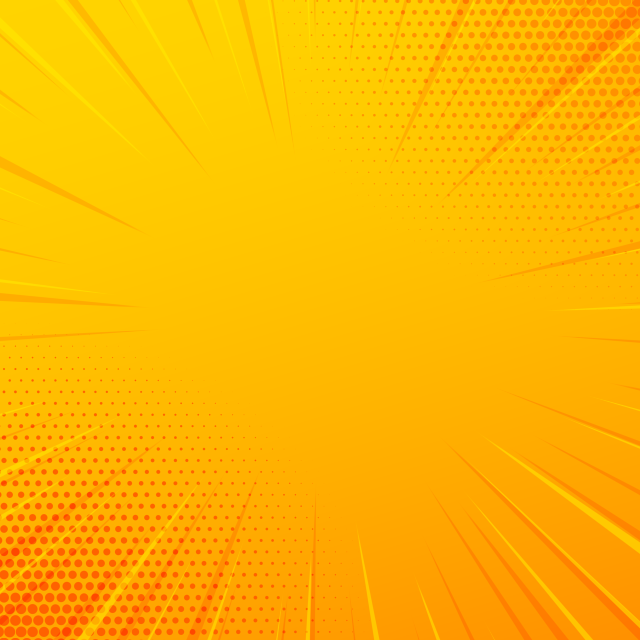
This background is drawn by a Shadertoy shader. Its source:

```glsl
#define DOT_CELLS 56.0
#define DOT_REACH vec2(0.60, 0.51)
#define DARK_RAYS 46.0
#define LIGHT_RAYS 38.0
#define SHADE_DEPTH 0.10
#define LIGHT_MIX 0.55
#define TOP_COLOR vec3(1.0, 0.83, 0.0)
#define BOTTOM_COLOR vec3(1.0, 0.565, 0.0)
#define PALE_DOT vec3(1.0, 0.54, 0.0)
#define DEEP_DOT vec3(1.0, 0.35, 0.0)
#define RAY_COLOR vec3(1.0, 0.92, 0.0)

const float TAU = 6.2831853;

float hash(float cell, float seed) {
    return fract(sin(cell * 12.9898 + seed * 78.233) * 43758.5453);
}

// Staggered dots that shrink with distance from a corner
float halftone(vec2 uv, vec2 corner, vec2 phase, float pixel) {
    vec2 grid = vec2(uv.x, 1.0 - uv.y) * DOT_CELLS - phase;
    grid.x += 0.5 * mod(floor(grid.y + 0.5), 2.0);
    vec2 offset = fract(grid + 0.5) - 0.5;
    vec2 center = uv - offset * vec2(1.0, -1.0) / DOT_CELLS;
    float size = max(0.0, 1.0 - length((center - corner) / DOT_REACH));
    float edge = (length(offset) - 0.5 * size) / DOT_CELLS;
    return smoothstep(0.7 * pixel, -0.7 * pixel, edge) * smoothstep(0.0, 0.12, size);
}

// Jittered angular cells, each holding one wedge that points inward
float rays(vec2 p, float count, float seed, vec2 tipRange, vec2 slopeRange, float pixel) {
    float radius = length(p);
    float turn = fract(atan(p.y, p.x) / TAU) * count;
    float cell = min(floor(turn), count - 1.0);
    float middle = mix(0.22, 0.78, hash(cell, seed));
    float tip = mix(tipRange.x, tipRange.y, pow(hash(cell, seed + 1.0), 1.4));
    float slope = mix(slopeRange.x, slopeRange.y, pow(hash(cell, seed + 2.0), 1.6));
    float across = radius * abs(sin((turn - cell - middle) * TAU / count));
    float edge = across - slope * (radius - tip);
    return smoothstep(0.7 * pixel, -0.7 * pixel, edge) * smoothstep(tip, tip + 0.06, radius);
}

void mainImage(out vec4 fragColor, in vec2 fragCoord) {
    vec2 uv = fragCoord / iResolution.xy;
    float pixel = 1.0 / min(iResolution.x, iResolution.y);

    // Slanted gradient with warm corners
    float slant = clamp((0.3 * uv.x + 1.0 - uv.y) / 1.3, 0.0, 1.0);
    vec3 color = mix(TOP_COLOR, BOTTOM_COLOR, pow(slant, 1.6));
    color.g -= 0.07 * smoothstep(0.5, 0.0, length(uv - 1.0));

    // Halftone corners
    float paleDots = halftone(uv, vec2(1.0), vec2(0.76, 0.08), pixel);
    float deepDots = halftone(uv, vec2(0.0), vec2(0.35, 0.29), pixel);
    color = mix(color, PALE_DOT, 0.85 * paleDots);
    color = mix(color, DEEP_DOT, 0.9 * deepDots);

    // Speed lines around the open center
    vec2 p = uv - 0.5;
    float shade = rays(p, DARK_RAYS, 3.0, vec2(0.24, 0.53), vec2(0.012, 0.030), pixel);
    float light = rays(p, LIGHT_RAYS, 11.0, vec2(0.29, 0.55), vec2(0.010, 0.025), pixel);
    color.g -= SHADE_DEPTH * shade;
    color = mix(color, RAY_COLOR, LIGHT_MIX * light);

    fragColor = vec4(color, 1.0);
}
```
